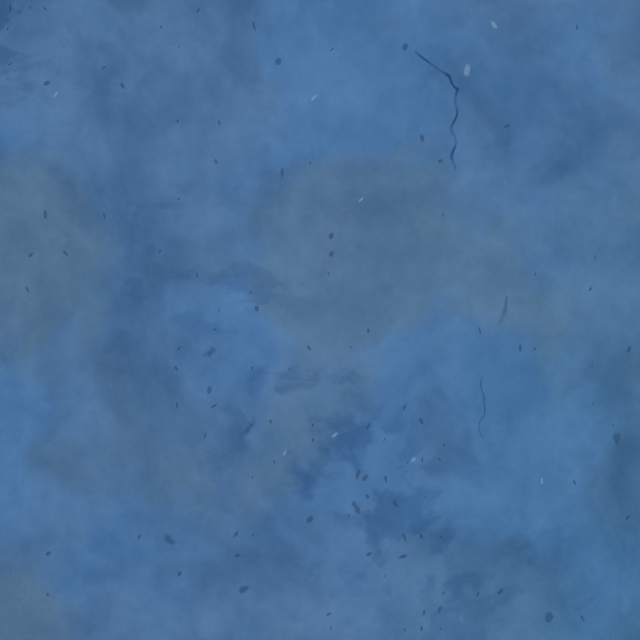
Give the GLSL for this texture, as a WebGL 1 fragment shader.

```glsl
precision highp float;
uniform vec2 u_resolution;

float hash(vec2 p) {
  vec3 q = fract(p.xyx * vec3(0.1031, 0.103, 0.0973));
  q += dot(q, q.yzx + 33.33);
  return fract((q.x + q.y) * q.z);
}

float noise(vec2 p) {
  vec2 i = floor(p), f = fract(p);
  f = f * f * (3.0 - 2.0 * f);
  return mix(mix(hash(i), hash(i + vec2(1, 0)), f.x),
             mix(hash(i + vec2(0, 1)), hash(i + vec2(1, 1)), f.x), f.y);
}

float fbm(vec2 p) {
  float sum = 0.0, gain = 0.5;
  for (int i = 0; i < 5; i++) {
    sum += gain * noise(p);
    p = mat2(1.6, 1.2, -1.2, 1.6) * p + 17.3;
    gain *= 0.52;
  }
  return sum;
}

float segment(vec2 p, vec2 a, vec2 b) {
  vec2 ab = b - a;
  return length(p - a - ab * clamp(dot(p - a, ab) / dot(ab, ab), 0.0, 1.0));
}

float line(float dist, float width) {
  return 1.0 - smoothstep(0.0, width, dist);
}

// One soft, elongated fleck in a share of the grid cells
float flecks(vec2 uv, float cells, float share, float seed) {
  vec2 p = uv * cells, id = floor(p) + seed;
  float chosen = step(hash(id), share);
  vec2 d = fract(p) - 0.35 - 0.3 * vec2(hash(id + 5.1), hash(id + 9.7));
  float angle = 0.4 + 1.9 * hash(id + 13.3);
  d = mat2(cos(angle), -sin(angle), sin(angle), cos(angle)) * d;
  d.y *= 1.3 + 2.2 * hash(id + 21.9);
  float size = 0.1 + 0.2 * hash(id + 31.7);
  float ragged = 0.6 * (noise(uv * 170.0) - 0.5);
  return chosen * (1.0 - smoothstep(0.35, 1.0, length(d) / size + ragged));
}

void main() {
  vec2 uv = gl_FragCoord.xy / u_resolution;
  vec2 warp = vec2(fbm(uv * 4.0 + 3.0), fbm(uv * 4.0 + 41.0)) - 0.5;
  vec2 p = uv + 0.16 * warp;

  // Broad washes of pigment
  float tone = fbm(p * 5.0 + 7.0);
  float vivid = fbm(p * 4.0 + 63.0) + 0.12 * (uv.y - 0.5);
  float chalk = fbm(p * 3.5 + 91.0) + 0.3 * (0.45 - uv.x) * (1.3 - uv.y);
  vec3 color = mix(vec3(0.265, 0.405, 0.565), vec3(0.308, 0.452, 0.612),
                   smoothstep(0.3, 0.58, tone));
  color = mix(color, vec3(0.3, 0.465, 0.655), 0.75 * smoothstep(0.44, 0.65, vivid));
  color = mix(color, vec3(0.325, 0.442, 0.558), 0.8 * smoothstep(0.46, 0.68, chalk));
  color += vec3(-0.018, 0.0, -0.012) * smoothstep(0.5, 1.0, uv.x) * (1.0 - uv.y);

  // Cloudy mottling and fine grain
  color += 0.075 * (fbm(p * 15.0 + 29.0) - 0.49);
  color += 0.035 * (fbm(uv * vec2(48.0, 38.0) + 51.0) - 0.49);
  color += 0.01 * (noise(uv * 190.0) - 0.5);

  // Worn, dark smudges along a falling diagonal and in the top corner
  float worn = exp(-30.0 * pow(uv.x + uv.y - 0.82, 2.0) - 14.0 * pow(uv.x - 0.55, 2.0));
  worn = max(worn, exp(-45.0 * dot(uv - vec2(0, 1), uv - vec2(0, 1))));
  float smudge = smoothstep(0.48, 0.7, fbm(p * vec2(19.0, 24.0) + 11.0));
  color -= vec3(0.06, 0.065, 0.06) * smudge * (0.2 + 0.8 * worn);

  // Sparse pits, scuffs and pale chips
  float pits = flecks(uv, 17.0, 0.07, 3.0) * 0.45
             + flecks(uv, 34.0, 0.05 + 0.25 * worn, 47.0) * 0.5;
  color = mix(color, vec3(0.16, 0.25, 0.38), pits);
  float chips = flecks(uv + 0.013, 25.0, 0.03 * smoothstep(0.3, 0.8, uv.x), 83.0);
  color = mix(color, vec3(0.5, 0.6, 0.72), 0.6 * chips);

  // Hairline cracks
  vec2 c = uv + 0.012 * (vec2(noise(uv * 45.0), noise(uv * 45.0 + 19.0)) - 0.5);
  float crack = min(segment(c, vec2(0.65, 0.92), vec2(0.716, 0.865)),
                    min(segment(c, vec2(0.716, 0.865), vec2(0.707, 0.8)),
                        segment(c, vec2(0.707, 0.8), vec2(0.707, 0.735))));
  float faint = min(segment(c, vec2(0.765, 0.48), vec2(0.75, 0.32)),
                    segment(c, vec2(0.79, 0.54), vec2(0.785, 0.49)));
  float broken = smoothstep(0.2, 0.6, noise(uv * 38.0 + 5.0));
  color -= 0.14 * line(crack, 0.0035) * (0.4 + 0.6 * broken);
  color -= 0.07 * line(faint, 0.003) * broken;

  gl_FragColor = vec4(color, 1.0);
}
```
